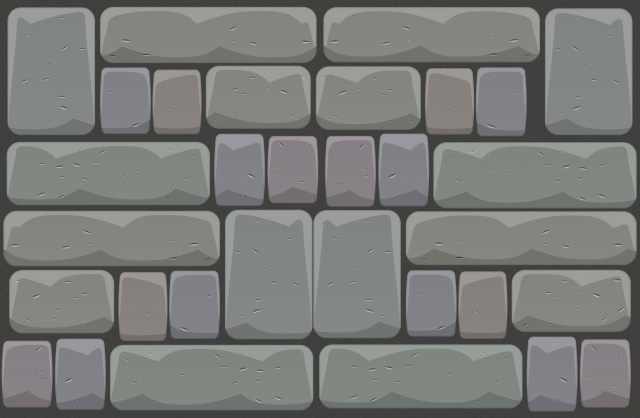
Give the GLSL for this texture, as a WebGL 1 fragment shader.

```glsl
precision highp float;
// Wall of rounded, chipped grey stones: one block of eight, mirrored in a two by two checker.
uniform vec2 u_resolution;

const vec2 WALL = vec2(768.0, 500.0);   // design units across the canvas
const vec2 BLOCK = vec2(384.0, 243.0);  // one group of eight stones
const vec3 MORTAR = vec3(0.25, 0.25, 0.24);
const vec3 SLATE = vec3(0.510, 0.525, 0.525);
const vec3 WARM = vec3(0.525, 0.520, 0.497);
const vec3 BLUE = vec3(0.505, 0.510, 0.530);
const vec3 BROWN = vec3(0.530, 0.508, 0.493);
const vec3 OLIVE = vec3(0.520, 0.527, 0.502);
const vec3 GREEN = vec3(0.502, 0.530, 0.505);
const vec3 MAUVE = vec3(0.530, 0.503, 0.523);

float hash(vec2 p) {
  return fract(sin(dot(p, vec2(12.9898, 78.233))) * 43758.5);
}

float roundBox(vec2 p, vec2 halfSize, float radius) {
  vec2 q = abs(p) - halfSize + radius;
  return length(max(q, 0.0)) + min(max(q.x, q.y), 0.0) - radius;
}

// Row of pointed crests, 0 to 1
float cusps(float x) {
  return pow(1.0 - abs(sin(x)), 1.4);
}

// Box (left, top, right, bottom) and face colour of each stone in a block
void stoneKind(int i, out vec4 box, out vec3 face) {
  if (i == 0) { box = vec4(9, 9, 114, 164); face = SLATE; }
  else if (i == 1) { box = vec4(120, 9, 380, 76); face = WARM; }
  else if (i == 2) { box = vec4(120, 80, 181, 162); face = BLUE; }
  else if (i == 3) { box = vec4(183, 83, 242, 163); face = BROWN; }
  else if (i == 4) { box = vec4(247, 80, 373, 156); face = OLIVE; }
  else if (i == 5) { box = vec4(8, 170, 252, 248); face = GREEN; }
  else if (i == 6) { box = vec4(257, 161, 318, 247); face = BLUE; }
  else { box = vec4(321, 164, 382, 245); face = MAUVE; }
}

// Slanted lens-shaped nicks, dark above and light below
float chips(vec2 p, float seed, float steepness, float aa) {
  vec2 cell = vec2(22.0, 18.0);
  vec2 id = floor(p / cell) + seed * 7.3;
  vec2 f = (fract(p / cell) - 0.5) * cell;
  float size = hash(id + 1.7);
  float reach = mix(2.2, 6.8, size * size);
  vec2 offset = vec2(hash(id + 3.1), hash(id + 5.9)) * 2.0 - 1.0;
  f -= offset * (cell * 0.5 - reach);
  float angle = (hash(id + 8.3) - 0.6) * steepness;
  float c = cos(angle), s = sin(angle);
  f = vec2(c * f.x + s * f.y, c * f.y - s * f.x);
  float lens = 0.26 * reach * (1.0 - f.x * f.x / (reach * reach)) - abs(f.y);
  float present = step(0.48, hash(id + 11.0));
  return present * smoothstep(-aa, aa, lens) * mix(-0.2, 0.19, smoothstep(-aa, aa, f.y));
}

// Light top and sides, mid face, dark wavy foot, then nicks
vec3 stoneColor(vec2 p, vec2 halfSize, vec3 face, float d, float seed, float aa) {
  float height = p.y / halfSize.y;
  float small = step(halfSize.x, 40.0);
  float crest = cusps((p.x + 0.9 * p.y) * 0.025 + seed * 1.9);
  float topGap = p.y + halfSize.y - 5.0 - 15.0 * crest;
  float rim = mix(12.0, 1.0, smoothstep(-1.0, 1.0, height)) * mix(1.0, 0.4, small);
  float sideGap = halfSize.x - abs(p.x) - rim;
  float blend = max(8.0 - abs(topGap - sideGap), 0.0);
  float inner = min(topGap, sideGap) - blend * blend / 32.0;
  float foot = 7.0 + 13.0 * cusps((p.x - 0.7 * p.y) * 0.027 + seed * 2.7 + 0.8);
  float footGap = p.y - halfSize.y + foot;

  vec3 color = face + 0.008 * height;
  color = mix(face + 0.09, color, smoothstep(-aa, aa, inner));
  color = mix(color, face - 0.075, smoothstep(-aa, aa, footGap));
  float steepness = mix(1.1, 2.0, small);
  color += chips(p, seed, steepness, aa) * smoothstep(7.0, 9.0, -d);
  return color * mix(0.86, 1.0, smoothstep(0.0, 2.2, -d));
}

void main() {
  vec2 uv = gl_FragCoord.xy / u_resolution;
  vec2 p = vec2(uv.x, 1.0 - uv.y) * WALL;
  float aa = 0.7 * WALL.x / u_resolution.x;
  vec3 color = MORTAR + 0.012 * (hash(floor(p / 2.0)) - 0.5);

  for (int row = 0; row < 2; row++) {
    for (int col = 0; col < 2; col++) {
      vec2 block = vec2(float(col), float(row));
      vec2 local = p - block * BLOCK;
      if (mod(block.x + block.y, 2.0) > 0.5) local.x = BLOCK.x - local.x;
      // Sideways slip of the upper, middle and lower courses
      vec3 slip = block.x * mix(vec3(0.0, 16.0, -4.0), vec3(-17.0, -17.0, -9.0), block.y);

      for (int i = 0; i < 8; i++) {
        vec4 box;
        vec3 face;
        stoneKind(i, box, face);
        float seed = float(i) + 1.0;
        float shift = i < 2 ? slip.x : (i < 5 ? slip.y : slip.z);
        bool pinned = shift < -12.0 && box.z > 300.0;
        box.x += shift;
        box.z += pinned ? 0.0 : shift;
        vec2 jitter = vec2(hash(block + seed), hash(block * 3.0 + seed + 4.0)) - 0.5;
        box.yw += jitter * vec2(3.0, 5.0);

        vec2 halfSize = 0.5 * (box.zw - box.xy);
        vec2 q = local - 0.5 * (box.xy + box.zw);
        bool small = halfSize.x < 40.0;
        vec2 bowed = q;
        if (small) bowed.x *= 1.0 + 0.08 * q.y * q.y / (halfSize.y * halfSize.y);
        float d = roundBox(bowed, halfSize, small ? 6.0 : 16.0);
        if (d < aa) {
          vec3 stone = stoneColor(q, halfSize, face, d, seed, aa);
          color = mix(color, stone, smoothstep(aa, -aa, d));
        }
      }
    }
  }
  gl_FragColor = vec4(color, 1.0);
}
```
